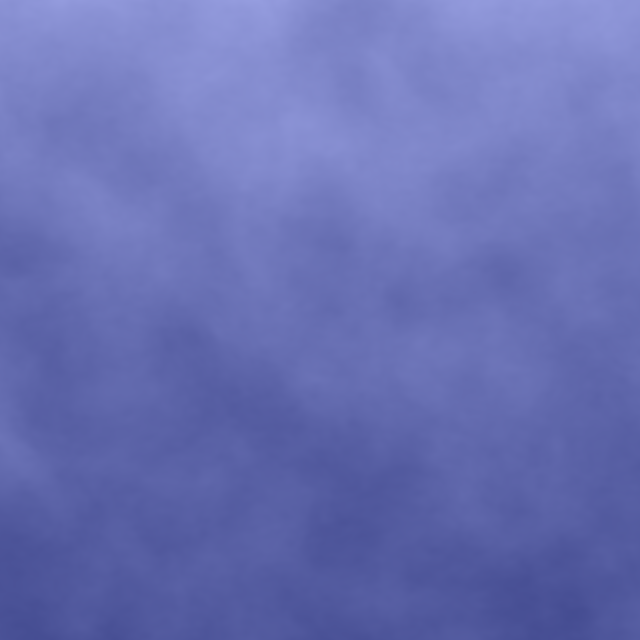
Give the GLSL for this texture, as a three.js fragment shader.

```glsl
// Soft hazy blue-violet sky, pale at the top and deep at the bottom.
// A curved vertical gradient is mottled by layered cellular noise
// (soft round puffs at jittered cell points) and a faint fine grain.

#define DEEP_BLUE vec3(0.31, 0.34, 0.61)
#define PALE_BLUE vec3(0.56, 0.59, 0.85)
#define RISE_LINEAR 0.58
#define RISE_CUBIC 0.36
#define CLOUD_SCALE 6.0
#define CLOUD_STRENGTH 0.165
#define CLOUD_GAIN 0.5
#define WARP 0.02
#define GRAIN_CELLS vec2(60.0, 100.0)
#define GRAIN_STRENGTH 0.016

varying vec2 vUv;

// Three random values from 0 to 1 for each cell
vec3 hash3(vec2 cell) {
  vec3 p = fract(cell.xyx * vec3(0.1031, 0.1030, 0.0973));
  p += dot(p, p.yxz + 33.33);
  return fract((p.xxy + p.yzz) * p.zyx);
}

// Cellular noise: light and dark puffs fading out from jittered points
float puffs(vec2 p) {
  vec2 cell = floor(p);
  vec2 local = fract(p);
  float sum = 0.0;
  for (int y = -1; y <= 1; y++) {
    for (int x = -1; x <= 1; x++) {
      vec2 offset = vec2(float(x), float(y));
      vec3 rnd = hash3(cell + offset + 57.0);
      vec2 toPoint = offset + rnd.xy - local;
      float falloff = max(0.0, 1.0 - dot(toPoint, toPoint));
      sum += (2.0 * rnd.z - 1.0) * falloff * falloff;
    }
  }
  return sum;
}

// Layers of puffs, each turned, finer and weaker than the last
float clouds(vec2 p) {
  mat2 turn = mat2(0.8, 0.6, -0.6, 0.8);
  float sum = 0.0;
  float weight = 1.0;
  for (int i = 0; i < 5; i++) {
    sum += weight * puffs(p);
    p = turn * p * 2.03 + 17.3;
    weight *= CLOUD_GAIN;
  }
  return sum;
}

void main() {
  // Gently bent coordinates make the patches wispy
  vec2 bend = vec2(puffs(vUv * 8.0 + 31.0), puffs(vUv * 8.0 + 73.0));
  vec2 skyPos = vUv + WARP * bend;

  // Brightness rises faster towards the top
  float height = vUv.y;
  float tone = RISE_LINEAR * height + RISE_CUBIC * height * height * height;

  tone += CLOUD_STRENGTH * clouds(skyPos * CLOUD_SCALE);
  tone += GRAIN_STRENGTH * puffs(vUv * GRAIN_CELLS);

  gl_FragColor = vec4(mix(DEEP_BLUE, PALE_BLUE, tone), 1.0);
}
```
